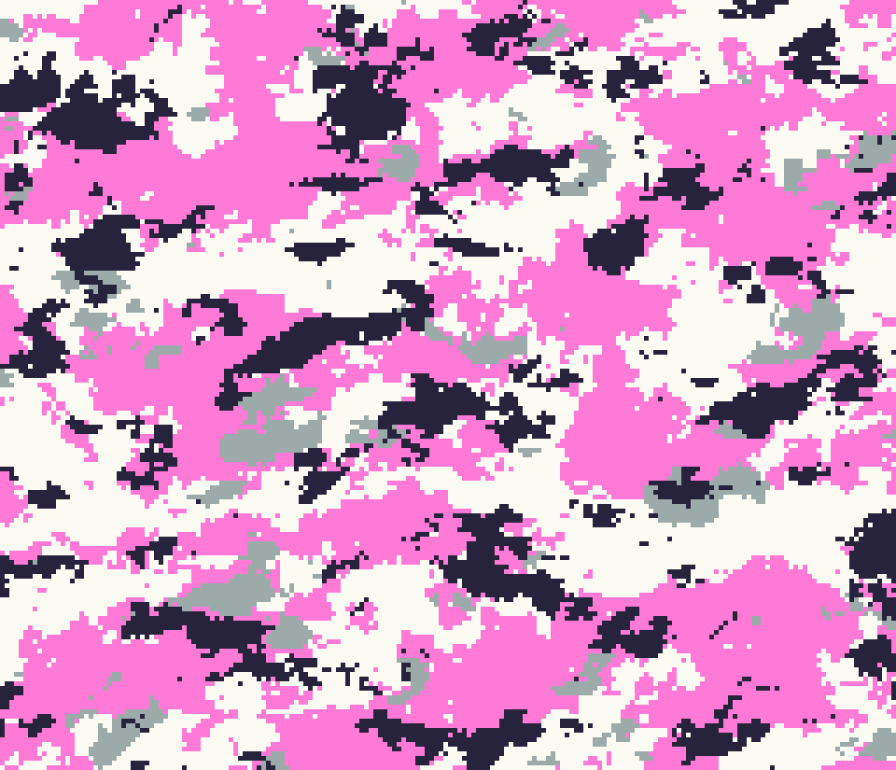
Reproduce this pattern procedurally as a Shadertoy shader.

```glsl
const float ROWS = 165.0;          // square cells over the canvas height
const float NOISE_SIGMA = 0.2157;  // standard deviation of gradientNoise

const vec3 PINK  = vec3(0.995, 0.48, 0.84);
const vec3 CREAM = vec3(0.985, 0.983, 0.952);
const vec3 GREY  = vec3(0.61, 0.67, 0.665);
const vec3 NAVY  = vec3(0.155, 0.137, 0.235);

// Pseudo-random unit vector for a lattice point
vec2 latticeGradient(vec2 point) {
    uvec2 q = uvec2(ivec2(point));
    uint h = q.x * 73856093u ^ q.y * 19349663u;
    h = (h ^ (h >> 16)) * 73244475u;
    h = (h ^ (h >> 15)) * 73244475u;
    h ^= h >> 16;
    float angle = float(h & 65535u) / 65536.0 * 6.28319;
    return vec2(cos(angle), sin(angle));
}

float gradientNoise(vec2 p) {
    vec2 i = floor(p), f = p - i;
    vec2 u = f * f * f * (f * (f * 6.0 - 15.0) + 10.0);
    vec2 e = vec2(1.0, 0.0);
    float a = dot(latticeGradient(i), f);
    float b = dot(latticeGradient(i + e.xy), f - e.xy);
    float c = dot(latticeGradient(i + e.yx), f - e.yx);
    float d = dot(latticeGradient(i + e.xx), f - e.xx);
    return mix(mix(a, b, u.x), mix(c, d, u.x), u.y);
}

// Fractal noise scaled to unit variance; wide at first, square in fine octaves
float ruggedField(vec2 p, vec2 frequency, float gain, float seed) {
    float sum = 0.0, power = 0.0, amplitude = 1.0;
    vec2 offset = vec2(17.37, 41.71) * seed;
    for (int octave = 0; octave < 5; octave++) {
        sum += amplitude * gradientNoise(p * frequency + offset);
        power += amplitude * amplitude;
        amplitude *= gain;
        frequency *= vec2(2.1, 1.85);
        offset += vec2(5.13, 9.47);
    }
    return sum / (NOISE_SIGMA * sqrt(power));
}

// Lean patches up to the right and bend them gently
vec2 leanAndBend(vec2 p, float lean, float bend) {
    return vec2(p.x, p.y - lean * p.x + bend * gradientNoise(p * 3.0 + 8.3));
}

// One flat colour per cell; thresholds are in standard deviations
vec3 cellColour(vec2 cell) {
    vec2 p = leanAndBend((cell + 0.5) / ROWS, 0.07, 0.05);
    vec3 colour = PINK;
    if (ruggedField(p, vec2(4.2, 7.6), 0.71, 1.0) > 0.07) colour = CREAM;
    if (ruggedField(p, vec2(5.2, 10.0), 0.58, 2.0) > 1.5) colour = GREY;
    if (ruggedField(p, vec2(5.6, 11.5), 0.66, 5.0) > 1.03) colour = NAVY;
    return colour;
}

void mainImage(out vec4 fragColor, in vec2 fragCoord) {
    float cellsPerPixel = ROWS / iResolution.y;
    vec2 p = fragCoord * cellsPerPixel;

    // Blend the four cells around the nearest corner by pixel coverage
    vec2 corner = floor(p + 0.5);
    vec2 cover = clamp((p - corner) / cellsPerPixel + 0.5, 0.0, 1.0);
    vec3 below = mix(cellColour(corner - 1.0),
                     cellColour(corner - vec2(0.0, 1.0)), cover.x);
    vec3 above = mix(cellColour(corner - vec2(1.0, 0.0)),
                     cellColour(corner), cover.x);
    fragColor = vec4(mix(below, above, cover.y), 1.0);
}
```
